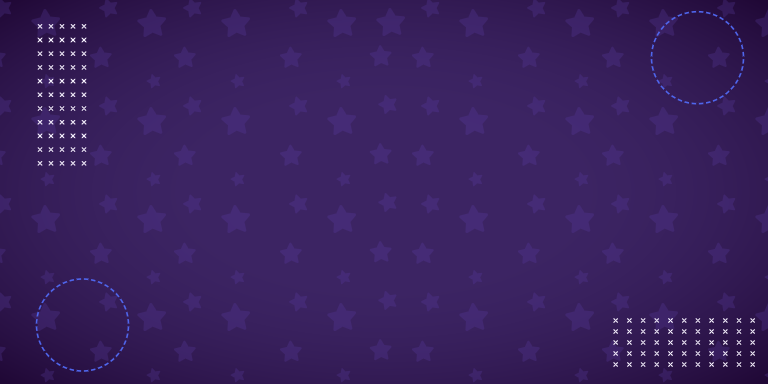
A Shadertoy shader for this background:

```glsl
// Violet backdrop with a dark vignette, rows of faint rounded stars,
// two dashed rings and two grids of small white crosses.
// Stars come from folded columns and rows; all shapes are distance functions.

const float TAU = 6.2831853;
const vec2 CANVAS = vec2(768.0, 384.0);   // design units, origin lower left
const float ROW_STEP = 98.0;

const vec3 VIOLET = vec3(0.236, 0.142, 0.390);
const vec3 CORNER = vec3(0.125, 0.030, 0.210);
const vec3 STAR_TINT = vec3(0.300, 0.190, 0.530);
const vec3 RING_BLUE = vec3(0.310, 0.400, 0.930);
const vec3 WHITE = vec3(0.970, 0.950, 1.000);

// Coverage of a shape whose signed distance is d
float fill(float d, float pixel) {
    return clamp(0.5 - d / pixel, 0.0, 1.0);
}

// Rounded five-pointed star; tilt turns it counterclockwise
float starDist(vec2 p, float radius, float tilt) {
    float sector = TAU / 5.0;
    float angle = atan(p.x, p.y + 1e-5) + tilt;
    angle = abs(mod(angle + 0.5 * sector, sector) - 0.5 * sector);
    vec2 q = length(p) * vec2(sin(angle), cos(angle));

    vec2 tip = vec2(0.0, 0.90 * radius);
    vec2 notch = 0.47 * radius * vec2(sin(0.5 * sector), cos(0.5 * sector));
    vec2 edge = notch - tip;
    vec2 w = q - tip;
    float along = clamp(dot(w, edge) / dot(edge, edge), 0.0, 1.0);
    float side = sign(edge.x * w.y - edge.y * w.x);
    return side * length(w - edge * along) - 0.10 * radius;
}

// Offset from the nearest column: pairs 106 apart, two pairs per block
float foldColumns(float x) {
    x -= 428.0 * step(362.0, x);
    x -= 190.0 * step(148.0, x);
    return x - 106.0 * step(53.0, x);
}

// Offset from the nearest row, using rows up to lastRow
float foldRows(float y, float lastRow) {
    return y - ROW_STEP * min(round(y / ROW_STEP), lastRow);
}

// Repeated stars over the canvas, starting from one at origin
float starField(vec2 p, vec2 origin, float radius, float tilt) {
    vec2 q = p - origin;
    return starDist(vec2(foldColumns(q.x), foldRows(q.y, 4.0)), radius, tilt);
}

// A single vertical line of stars
float starColumn(vec2 p, vec2 origin, float lastRow, float radius, float tilt) {
    vec2 q = p - origin;
    return starDist(vec2(q.x, foldRows(q.y, lastRow)), radius, tilt);
}

// Circle outline split into equal dashes
float dashedRing(vec2 p, float radius, float dashes) {
    float turn = atan(p.y, p.x) / TAU;
    float arc = (fract(turn * dashes) - 0.5) * TAU * radius / dashes;
    return max(abs(arc) - 2.2, abs(length(p) - radius) - 0.8);
}

// Finite grid of diagonal crosses, first one at origin
float crossGrid(vec2 p, vec2 origin, vec2 spacing, vec2 count) {
    vec2 q = p - origin;
    vec2 cell = clamp(round(q / spacing), vec2(0.0), count - 1.0);
    q = abs(q - cell * spacing);
    return max(abs(q.x - q.y) * 0.7071 - 0.55, max(q.x, q.y) - 2.2);
}

void mainImage(out vec4 fragColor, in vec2 fragCoord) {
    vec2 p = fragCoord / iResolution.xy * CANVAS;
    float pixel = CANVAS.y / iResolution.y;

    // Vignette
    float reach = length(2.0 * p / CANVAS - 1.0);
    float shade = clamp(reach - 0.4, 0.0, 1.0);
    vec3 color = mix(VIOLET, CORNER, shade * shade);

    // Four star sizes, then the line of stars in the middle
    float stars = starField(p, vec2(46.0, 66.0), 15.0, 0.08);
    stars = min(stars, starField(p, vec2(-5.0, 32.0), 11.3, 0.06));
    stars = min(stars, starField(p, vec2(3.0, 82.0), 9.8, 0.30));
    stars = min(stars, starField(p, vec2(48.0, 8.7), 7.3, 0.28));
    stars = min(stars, starColumn(p, vec2(380.8, 33.5), 3.0, 11.3, 0.06));
    stars = min(stars, starColumn(p, vec2(388.2, 83.5), 2.0, 9.8, 0.30));
    stars = min(stars, starDist(p - vec2(391.0, 361.0), 15.0, 0.08));
    float starAlpha = mix(0.52, 0.35, shade);
    color = mix(color, STAR_TINT, starAlpha * fill(stars, pixel));

    // Dashed rings
    float rings = min(dashedRing(p - vec2(697.5, 326.3), 46.0, 40.0),
                      dashedRing(p - vec2(82.5, 59.0), 46.0, 40.0));
    color = mix(color, RING_BLUE, fill(rings, pixel));

    // Cross grids
    float crosses = min(
        crossGrid(p, vec2(40.0, 220.7), vec2(11.0, 13.7), vec2(5.0, 11.0)),
        crossGrid(p, vec2(615.7, 19.5), vec2(13.7, 11.0), vec2(11.0, 5.0)));
    color = mix(color, WHITE, fill(crosses, pixel));

    fragColor = vec4(color, 1.0);
}
```
